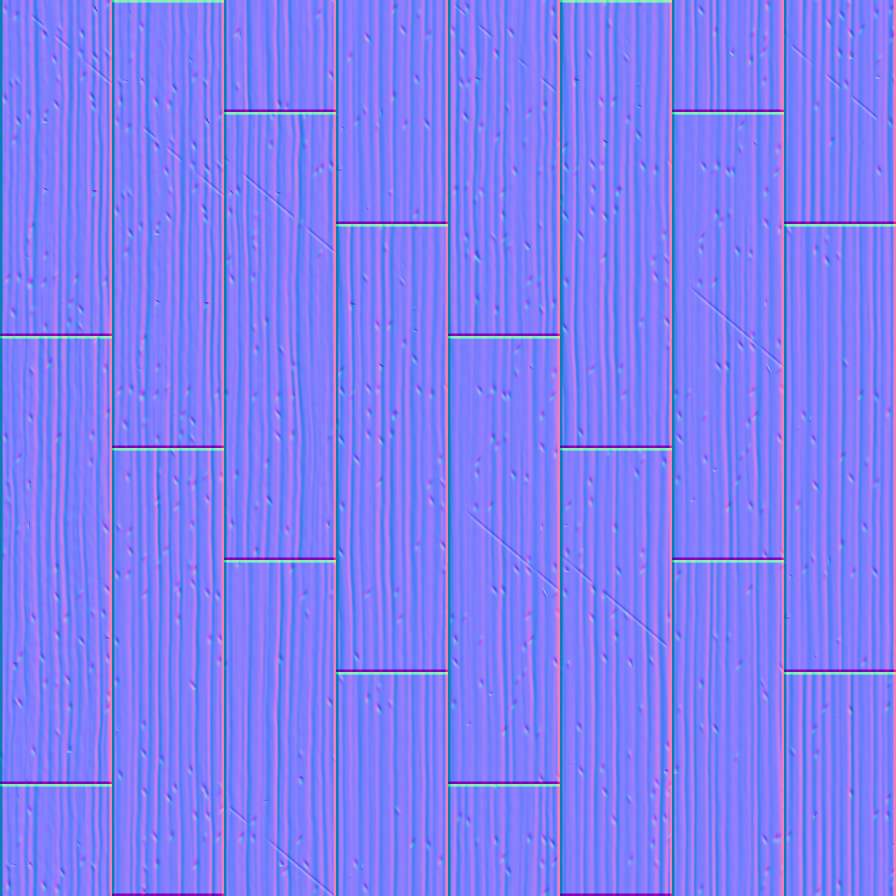
Write a WebGL 2 fragment shader that draws this texture map.

```glsl
#version 300 es
precision highp float;
// Tangent-space normal map of staggered upright wooden planks.
// Each plank has a height field of grain grooves, pits and a scratch; its
// gradient, plus bevelled edges, is encoded as a normal.

#define COLUMNS 8.0        // planks across the canvas
#define PLANK_LENGTH 4.0   // in plank widths
#define BEVEL_WIDTH 0.021  // in plank widths
#define BEVEL_SLOPE 2.3
#define GROOVES 11.0       // grain lines per plank
#define GROOVE_WIDTH 0.024
#define GROOVE_DEPTH 0.019
#define FIBRE_DEPTH 0.005
#define PIT_DEPTH 0.013
#define SCRATCH_DEPTH 0.006
#define SAMPLE_STEP 0.007  // gradient step, in plank widths

uniform vec2 u_resolution;
out vec4 fragColor;

float hash(vec2 p) {
    vec3 q = fract(vec3(p.xyx) * 0.1031);
    q += dot(q, q.yzx + 33.33);
    return fract((q.x + q.y) * q.z);
}

float noise(vec2 p) {
    vec2 i = floor(p), f = fract(p);
    f = f * f * (3.0 - 2.0 * f);
    return mix(mix(hash(i), hash(i + vec2(1, 0)), f.x),
               mix(hash(i + vec2(0, 1)), hash(i + vec2(1, 1)), f.x), f.y);
}

float bell(float x) { return exp(-x * x); }

// Long grooves, jittered sideways and fading in and out along the plank
float grooves(vec2 p, float seed) {
    float x = p.x * GROOVES, cell = floor(x), sum = 0.0;
    for (float k = -1.0; k <= 1.0; k++) {
        vec2 id = vec2(cell + k + 20.0, seed);
        float centre = cell + k + 0.5 + 0.6 * (hash(id) - 0.5);
        float strength = 0.25 + 0.75 * hash(id + 7.3);
        float fade = 0.45 + 0.75 * noise(vec2(id.x * 5.0 + seed, p.y * 0.9));
        float width = GROOVE_WIDTH * mix(0.75, 1.25, hash(id + 3.1));
        sum += strength * fade * bell((x - centre) / (GROOVES * width));
    }
    return sum;
}

// Scattered slanted dents and bumps, gathered in patches
float pits(vec2 p, vec2 grid, float seed) {
    vec2 q = p * grid, id = floor(q) + seed;
    vec2 jitter = vec2(hash(id + 1.7), hash(id + 5.9)) - 0.5;
    vec2 d = (fract(q) - 0.5 - 0.4 * jitter) / grid;
    d.x += d.y * (hash(id + 9.2) - 0.5);
    float patchiness = noise(p * vec2(2.0, 1.3) + seed);
    float present = step(hash(id), 0.5 * patchiness * patchiness);
    float side = hash(id + 4.4) < 0.7 ? 1.0 : -0.6;
    return present * side * bell(length(d / vec2(0.017, 0.03)));
}

// One faint broken diagonal across some planks
float scratch(vec2 p, float seed) {
    float start = mix(1.2, 3.6, hash(vec2(seed, 2.0)));
    float d = (p.y - start + 0.85 * p.x) * 0.76;
    float broken = smoothstep(0.3, 0.6, noise(vec2(p.x * 9.0, seed)));
    return step(0.45, hash(vec2(seed, 8.0))) * broken * bell(d / 0.012);
}

float height(vec2 p, float seed) {
    float rough = mix(0.5, 1.4, hash(vec2(seed, 4.0)));
    vec2 w = p + seed;
    float warp = 0.05 * (noise(w * vec2(3.0, 0.8)) - 0.5)
               + 0.014 * (noise(w * vec2(9.0, 4.5)) - 0.5);
    vec2 g = vec2(p.x + rough * warp, p.y);
    float h = -GROOVE_DEPTH * grooves(g, seed);
    h += FIBRE_DEPTH * rough * noise((g + seed) * vec2(38.0, 1.6));
    h += 0.4 * FIBRE_DEPTH * rough * noise(w * vec2(30.0, 14.0));
    h -= PIT_DEPTH * (pits(p, vec2(9.0, 5.0), seed)
                    + pits(p + 0.37, vec2(7.0, 4.0), seed + 31.0));
    return h - SCRATCH_DEPTH * scratch(p, seed);
}

// Coverage of the bevel at a distance from an edge
float bevel(float d, float soft) {
    return 1.0 - smoothstep(BEVEL_WIDTH - soft, BEVEL_WIDTH + soft, d);
}

void main() {
    // Plank layout: each column is shifted by a quarter plank
    vec2 p = gl_FragCoord.xy / u_resolution * COLUMNS;
    float column = floor(p.x);
    float y = p.y - mod(1.0 - column, PLANK_LENGTH);
    float row = floor(y / PLANK_LENGTH);
    vec2 local = vec2(p.x - column, y - row * PLANK_LENGTH);
    float seed = 3.0 + floor(90.0 * hash(vec2(column, mod(row, 2.0)) + 11.0));

    // Surface slope from central differences
    vec2 e = vec2(SAMPLE_STEP, 0.0);
    vec2 slope = vec2(height(local - e.xy, seed) - height(local + e.xy, seed),
                      height(local - e.yx, seed) - height(local + e.yx, seed))
               / (2.0 * SAMPLE_STEP);

    // Rounded-off plank edges
    float soft = 0.5 * COLUMNS / min(u_resolution.x, u_resolution.y);
    slope.x += BEVEL_SLOPE * (bevel(1.0 - local.x, soft) - bevel(local.x, soft));
    slope.y += BEVEL_SLOPE * (bevel(PLANK_LENGTH - local.y, soft) - bevel(local.y, soft));

    vec3 normal = normalize(vec3(slope, 1.0));
    fragColor = vec4(normal * 0.5 + vec3(0.5, 0.495, 0.495), 1.0);
}
```
